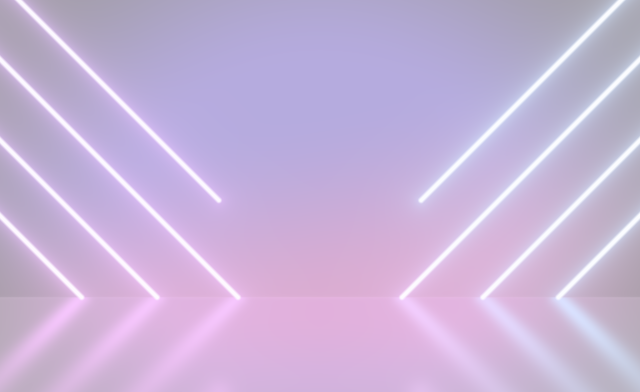
This background is drawn by a WebGL 2 fragment shader. Its source:

```glsl
#version 300 es
precision highp float;
// Mirrored diagonal neon tubes in a pastel room, blurred on a glossy floor.

uniform vec2 u_resolution;
out vec4 outColor;

const float FLOOR_Y = 0.2415;
const int TUBE_COUNT = 4;

const vec3 PERIWINKLE = vec3(0.71, 0.67, 0.87);
const vec3 ROSE = vec3(0.855, 0.675, 0.82);
const vec3 FLOOR_PINK = vec3(0.88, 0.69, 0.86);
const vec3 FLOOR_LILAC = vec3(0.83, 0.70, 0.87);
const vec3 SHADE = vec3(0.62, 0.605, 0.625);
const vec3 VIOLET_GLOW = vec3(0.90, 0.76, 1.0);
const vec3 PINK_GLOW = vec3(0.98, 0.78, 0.99);
const vec3 ICE_GLOW = vec3(0.83, 0.90, 1.0);

// Inner end of each tube; the first one floats, the others touch the floor.
vec2 tubeEnd(int index) {
    float i = float(index - 1);
    return index == 0 ? vec2(0.258, 0.489)
                      : vec2(0.209 + i * (0.2135 - 0.007 * i), FLOOR_Y);
}

// Distance to a ray that leaves its start in a unit direction.
float rayDistance(vec2 p, vec2 start, vec2 direction) {
    vec2 offset = p - start;
    return length(offset - direction * max(dot(offset, direction), 0.0));
}

// Darkening towards the sides and the upper corners.
float vignette(vec2 uv) {
    return smoothstep(0.30, 0.70, length((uv - vec2(0.5, 0.45)) * vec2(1.15, 0.8)));
}

vec3 wallColor(vec2 uv) {
    float warmth = smoothstep(0.72, 0.22, uv.y - 0.28 * (uv.x - 0.5));
    return mix(mix(PERIWINKLE, ROSE, warmth), SHADE, 0.9 * vignette(uv));
}

vec3 floorColor(vec2 uv) {
    vec3 base = mix(FLOOR_LILAC, FLOOR_PINK, smoothstep(0.0, 0.2, uv.y));
    base = mix(base, FLOOR_LILAC, 0.5 * smoothstep(0.5, 0.1, uv.x));
    return mix(base, SHADE + 0.05, 0.85 * vignette(uv));
}

// Violet on the left, icy on the right, pink close to the floor.
vec3 glowColor(vec2 uv) {
    vec3 tint = mix(VIOLET_GLOW, ICE_GLOW, smoothstep(0.35, 0.75, uv.x));
    float nearFloor = smoothstep(0.55, 0.2, uv.y) * smoothstep(1.0, 0.6, uv.x);
    return mix(tint, PINK_GLOW, 0.8 * nearFloor);
}

// Tight halo plus a wide, faint haze.
float halo(float d) {
    return 0.60 * exp(-d / 0.017) + 0.22 * exp(-d / 0.065);
}

// Streak that widens and fades with depth below the floor line.
float streak(float d, float depth) {
    float width = 0.022 + 0.07 * depth;
    float fade = mix(0.85, 0.35, smoothstep(0.0, FLOOR_Y, depth));
    return fade * exp(-d * d / (width * width)) + 0.16 * exp(-d / 0.08);
}

void main() {
    vec2 uv = gl_FragCoord.xy / u_resolution;
    vec2 p = vec2(abs(gl_FragCoord.x - 0.5 * u_resolution.x), gl_FragCoord.y) / u_resolution.y;
    float pixel = 1.0 / u_resolution.y;
    float depth = FLOOR_Y - p.y;
    float onFloor = smoothstep(-pixel, pixel, depth);
    vec2 mirrored = vec2(p.x, 2.0 * FLOOR_Y - p.y);
    vec2 direction = normalize(vec2(1.0));

    // Room
    vec3 color = mix(wallColor(uv), floorColor(uv), onFloor);
    color += 0.02 * exp(-abs(depth) / 0.003);

    // Combined light of the tubes and their reflections
    float dark = 1.0;
    float core = 0.0;
    for (int i = 0; i < TUBE_COUNT; i++) {
        vec2 end = tubeEnd(i);
        float d = rayDistance(p, end, direction);
        float reflected = rayDistance(mirrored, end, direction);
        float light = mix(halo(d), streak(reflected, max(depth, 0.0)), onFloor);
        light = max(light, 0.8 * exp(-d / 0.012));
        dark *= 1.0 - light;
        core = max(core, smoothstep(0.0075 + pixel, 0.002, d));
    }
    vec3 glow = glowColor(uv);
    color = mix(color, glow, 1.0 - dark);
    color = mix(color, mix(glow, vec3(1.0), 0.9), core);

    outColor = vec4(clamp(color, 0.0, 1.0), 1.0);
}
```
